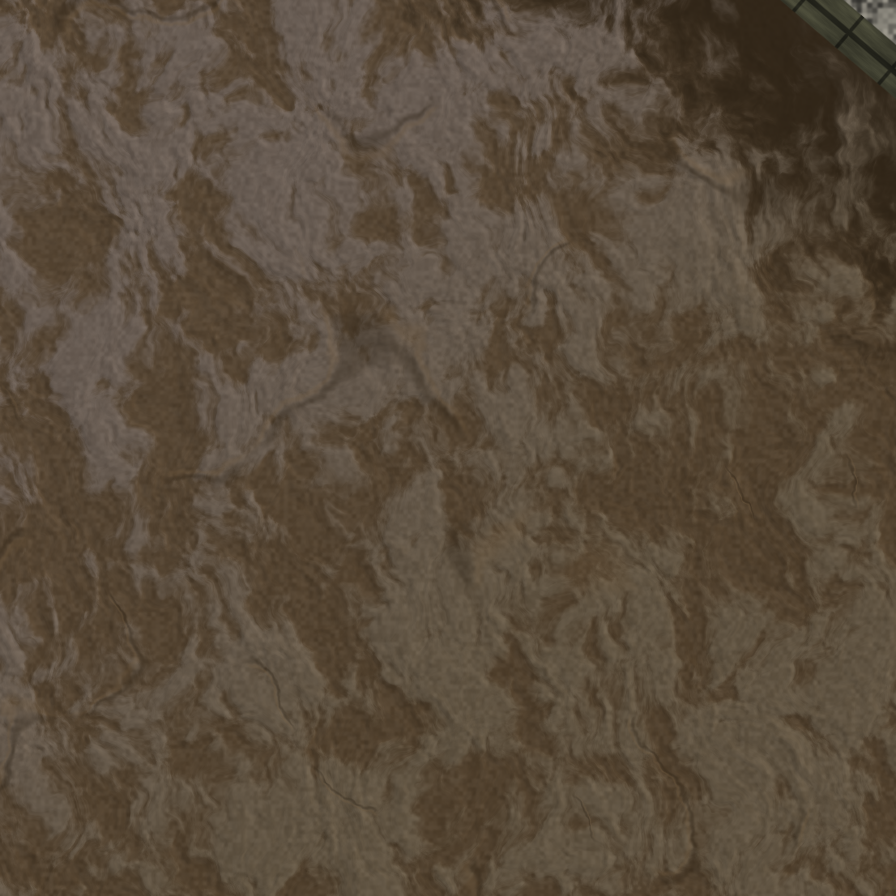
Write a Shadertoy shader that draws this texture.

```glsl
#define SILT vec3(0.315, 0.250, 0.175)
#define SHEEN_WARM vec3(0.385, 0.337, 0.268)
#define SHEEN_COOL vec3(0.400, 0.355, 0.322)
#define SHADOW vec3(0.165, 0.125, 0.075)
#define GLINT vec3(0.45, 0.36, 0.25)
#define WAVE_SCALE vec2(17.0, 10.5)
#define RIPPLE_SCALE vec2(62.0, 40.0)
#define GRAIN_SCALE 210.0
#define CREASE_SCALE vec2(9.0, 4.5)
#define BANK_NORMAL vec2(0.65, 0.76)
#define BANK_OFFSET 1.326

float hash(vec2 p) {
    vec3 q = fract(p.xyx * vec3(0.1031, 0.1030, 0.0973));
    q += dot(q, q.yzx + 33.33);
    return fract((q.x + q.y) * q.z);
}

float noise(vec2 p) {
    vec2 cell = floor(p), f = fract(p);
    f = f * f * f * (f * (f * 6.0 - 15.0) + 10.0);
    float low = mix(hash(cell), hash(cell + vec2(1, 0)), f.x);
    float high = mix(hash(cell + vec2(0, 1)), hash(cell + vec2(1, 1)), f.x);
    return mix(low, high, f.y);
}

float fbm(vec2 p) {
    float sum = 0.0, amplitude = 0.5;
    for (int i = 0; i < 5; i++) {
        sum += amplitude * noise(p);
        p = mat2(0.87, 0.5, -0.5, 0.87) * p * 2.03 + 17.3;
        amplitude *= 0.5;
    }
    return sum / 0.97;
}

vec2 rotate(vec2 p, float angle) {
    float c = cos(angle), s = sin(angle);
    return vec2(c * p.x + s * p.y, c * p.y - s * p.x);
}

// Wave height, stretched along crests that lean down to the right
float waves(vec2 uv) {
    vec2 bend = vec2(fbm(uv * 9.0 + 3.1), fbm(uv * 9.0 + 41.7)) - 0.5;
    vec2 p = rotate(uv + 0.09 * bend, 0.22);
    return 0.62 * fbm(p * WAVE_SCALE + 5.0) + 0.38 * fbm(p * RIPPLE_SCALE + 70.0);
}

// Thin broken creases: x is the dark line, y the lit edge beside it
vec2 creases(vec2 uv) {
    vec2 bend = vec2(fbm(uv * 14.0 + 8.0), fbm(uv * 14.0 + 90.0)) - 0.5;
    vec2 p = rotate(uv + 0.05 * bend, 0.5) * CREASE_SCALE;
    float ridge = noise(p + 23.0) - 0.5;
    float broken = smoothstep(0.55, 0.75, noise(uv * 13.0 + 55.0));
    float dark = 1.0 - smoothstep(0.0, 0.030, abs(ridge));
    float lit = 1.0 - smoothstep(0.0, 0.022, abs(ridge - 0.035));
    return vec2(dark, lit) * broken;
}

vec3 water(vec2 uv, float bank) {
    float h = waves(uv);
    float slope = h - waves(uv + vec2(0.004, 0.003));
    float swell = fbm(uv * vec2(5.0, 4.0) + 12.0) - 0.5;

    // Sky sheen over silty troughs, cooler towards the upper left
    float sheen = smoothstep(0.40, 0.57, h + 0.22 * swell);
    float cool = smoothstep(0.25, 1.1, uv.y + 0.55 - 0.9 * uv.x);
    vec3 color = mix(SILT, mix(SHEEN_WARM, SHEEN_COOL, cool), 0.12 + 0.83 * sheen);
    color += vec3(0.016, 0.015, 0.014) * (cool - 0.4);

    // Relief and fine grain
    color *= 1.0 + clamp(slope * 0.9, -0.13, 0.13);
    color += 0.05 * (noise(uv * GRAIN_SCALE) - 0.5);

    vec2 crease = creases(uv);
    color = mix(color, SHADOW, 0.32 * crease.x);
    color = mix(color, GLINT, 0.28 * crease.y);

    // Dark reflection beside the bank, broken up by the waves
    float shade = smoothstep(-0.23, -0.02, bank + 0.5 * (0.5 - h));
    return mix(color, SHADOW, 0.82 * shade);
}

vec3 bankSurface(vec2 uv, float bank, float edge) {
    float along = dot(uv, vec2(BANK_NORMAL.y, -BANK_NORMAL.x));
    float stain = fbm(vec2(along * 20.0, bank * 120.0));
    vec3 wall = vec3(0.25, 0.25, 0.19) * (0.6 + 0.8 * stain);
    vec3 gravel = vec3(0.40, 0.39, 0.36) * (0.45 + 1.1 * noise(uv * 170.0));
    vec3 color = mix(wall, gravel, smoothstep(0.046 - edge, 0.046 + edge, bank));
    float ledge = 1.0 - smoothstep(0.002, 0.002 + 2.0 * edge, abs(bank - 0.022));
    float joint = abs(fract(along * 16.0) - 0.5) / 16.0;
    float seam = 1.0 - smoothstep(0.001, 0.001 + 2.0 * edge, joint);
    return color * (1.0 - 0.5 * max(ledge, seam * step(bank, 0.046)));
}

void mainImage(out vec4 fragColor, in vec2 fragCoord) {
    vec2 uv = fragCoord / iResolution.xy;
    float edge = 1.0 / iResolution.y;
    float bank = dot(uv, BANK_NORMAL) - BANK_OFFSET;
    vec3 color = mix(water(uv, bank), bankSurface(uv, bank, edge),
                     smoothstep(-edge, edge, bank));
    fragColor = vec4(color, 1.0);
}
```
